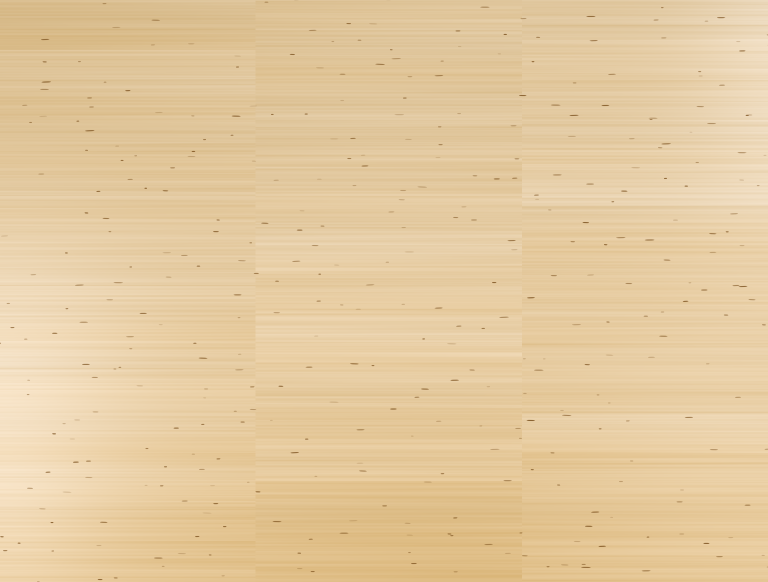
Reproduce this texture procedurally as a WebGL 2 fragment shader.

```glsl
#version 300 es
precision highp float;
// Pale bamboo panel: three columns of planks, fine horizontal grain and short brown flecks.
uniform vec2 u_resolution;
out vec4 fragColor;

float hash(vec2 p) {
    vec3 q = fract(p.xyx * 0.1031);
    q += dot(q, q.yzx + 33.33);
    return fract((q.x + q.y) * q.z);
}

vec2 gradient(vec2 cell) {
    float angle = 6.2832 * hash(cell);
    return vec2(cos(angle), sin(angle));
}

float gradientNoise(vec2 p) {
    vec2 i = floor(p), f = p - i;
    vec2 w = f * f * f * (f * (f * 6.0 - 15.0) + 10.0);
    float a = dot(gradient(i), f);
    float b = dot(gradient(i + vec2(1, 0)), f - vec2(1, 0));
    float c = dot(gradient(i + vec2(0, 1)), f - vec2(0, 1));
    float d = dot(gradient(i + vec2(1, 1)), f - vec2(1, 1));
    return mix(mix(a, b, w.x), mix(c, d, w.x), w.y);
}

// Elliptical pool of light
float glow(vec2 uv, vec2 centre, vec2 radius) {
    vec2 d = (uv - centre) / radius;
    return exp(-dot(d, d));
}

// Soft light falling on the panel, uv in 0..1
float lighting(vec2 uv) {
    return 0.80 * glow(uv, vec2(-0.02, 0.36), vec2(0.20, 0.27))
         + 0.35 * glow(uv, vec2(0.0, 0.06), vec2(0.12, 0.20))
         + 0.65 * glow(uv, vec2(1.04, 0.90), vec2(0.14, 0.30))
         + 0.34 * glow(uv, vec2(1.0, 0.35), vec2(0.28, 0.40))
         + 0.20 * glow(uv, vec2(0.42, 0.45), vec2(0.38, 0.30))
         - 0.36 * glow(uv, vec2(0.0, 1.0), vec2(0.38, 0.30))
         - 0.34 * glow(uv, vec2(0.58, 0.0), vec2(0.35, 0.24));
}

// Darkness of the short thin flecks, two staggered layers
float flecks(vec2 p) {
    float soft = 0.35 / u_resolution.y, dark = 0.0;
    vec2 size = vec2(0.1, 0.036);
    for (float layer = 0.0; layer < 2.0; layer++) {
        vec2 q = p / size + layer * vec2(43.4, 71.5);
        q.x += 9.0 * hash(vec2(floor(q.y), layer + 5.0));
        vec2 cell = floor(q);
        vec2 centre = 0.1 + 0.8 * vec2(hash(cell + 11.0), hash(cell + 37.0));
        vec2 d = (q - cell - centre) * size;
        float pick = hash(cell + 59.0);
        d.y += d.x * 0.2 * (pick - 0.25);
        float halfLength = mix(0.0024, 0.0085, pow(hash(cell + 83.0), 1.6));
        float halfWidth = 0.0009 * (1.0 - pow(abs(d.x) / halfLength, 4.0));
        float shape = smoothstep(-soft, soft, halfWidth - abs(d.y)) * step(abs(d.x), halfLength);
        dark = max(dark, shape * step(pick, 0.48) * mix(0.2, 1.0, hash(cell + 97.0)));
    }
    return dark;
}

vec3 wood(vec2 uv) {
    vec2 p = uv * vec2(u_resolution.x / u_resolution.y, 1.0);

    // Planks, a few of them clearly paler
    float column = step(0.333, uv.x) + step(0.68, uv.x);
    float plankY = p.y * 14.0 + 0.37 * column + 0.2;
    vec2 plank = vec2(column, floor(plankY));
    float pale = smoothstep(0.75, 0.9, hash(plank + 21.0));
    float tone = 0.17 * pale - 0.10 * hash(plank + 47.0);

    // Faint, fine grain, drawn out along the planks
    vec2 g = p + column * vec2(7.3, 3.7);
    float grain = 0.12 * gradientNoise(p * vec2(0.5, 34.0))
                + 0.13 * gradientNoise(g * vec2(0.5, 95.0) + 31.0)
                + 0.24 * gradientNoise(g * vec2(0.8, 205.0) + 67.0)
                + 0.24 * gradientNoise(g * vec2(2.0, 330.0) + 13.0);

    // Sparse darker hairlines
    grain -= 0.13 * smoothstep(0.18, 0.36, gradientNoise(g * vec2(0.9, 170.0) + 53.0));

    // Thin seams between the laminated strips
    float strip = plankY * 6.0;
    float seam = smoothstep(0.39, 0.49, abs(fract(strip) - 0.5));
    tone -= 0.18 * seam * pow(hash(vec2(floor(strip + 0.5), column + 3.0)), 2.0);

    // Colour from dark honey to pale cream, with a drift between warm and grey
    float level = clamp(0.36 + lighting(uv) + tone + grain, -0.4, 1.35);
    vec3 colour = mix(vec3(0.86, 0.74, 0.54), vec3(0.94, 0.86, 0.74), level);
    float warmth = 1.8 * (0.6 - uv.y) + 0.7 * gradientNoise(g * vec2(0.6, 20.0) + 91.0);
    colour += vec3(0.010, -0.003, -0.024) * clamp(warmth, -0.8, 1.0);

    return mix(colour, vec3(0.46, 0.29, 0.09), 0.85 * flecks(p));
}

void main() {
    // Four samples per pixel
    vec3 sum = vec3(0);
    for (int i = 0; i < 4; i++) {
        vec2 offset = vec2(i % 2, i / 2) * 0.5 - 0.25;
        sum += wood((gl_FragCoord.xy + offset) / u_resolution);
    }
    fragColor = vec4(sum / 4.0, 1.0);
}
```
